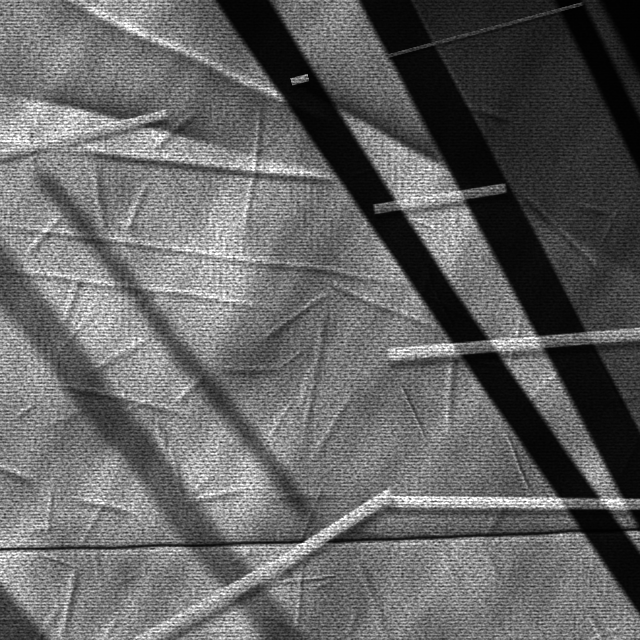
Reproduce this texture procedurally as a Shadertoy shader.

```glsl
// Creased grey woven cloth crossed by slanted shadows and pale rods.
// Folds follow curves, creases come from looped strokes,
// and the weave from gradient noise and fine rows.
#define ROWS 205.
#define ROW_DEPTH .17
#define GRAIN .62
#define CRUMPLE .42
#define CREASES 80
#define CREASE_DEPTH .32
#define SHADOW_EDGE .007
#define SHADOW_LEVEL .07
#define SOFT_EDGE .016

float hash(float n) { return fract(sin(n * 12.9898) * 43758.5); }
float bump(float x) { return exp(-x * x); }
float edge(float x, float soft) { return smoothstep(-soft, soft, x); }
float band(float x, float a, float b, float soft) { return edge(x - a, soft) * edge(b - x, soft); }
float spot(vec2 p, vec4 s) { return bump(length((p - s.xy) / s.zw)); }

float corner(vec2 cell, vec2 f) {
  float a = 6.2832 * fract(sin(dot(cell, vec2(127.1, 311.7))) * 43758.5);
  return dot(vec2(cos(a), sin(a)), f);
}

float noise(vec2 p) {
  vec2 i = floor(p), f = p - i, u = f * f * (3. - 2. * f), e = vec2(1, 0);
  return mix(mix(corner(i, f), corner(i + e, f - e), u.x),
    mix(corner(i + e.yx, f - e.yx), corner(i + 1., f - 1.), u.x), u.y);
}

// position along and signed distance across a segment
vec2 along(vec2 p, vec4 ends) {
  vec2 d = ends.zw - ends.xy, r = p - ends.xy;
  return vec2(dot(r, d) / dot(d, d), (d.x * r.y - d.y * r.x) / length(d));
}

// bright ridge with a dark flank
float crease(vec2 p, vec4 ends, float width) {
  vec2 s = along(p, ends);
  float d = s.y / width;
  return band(s.x, .12, .88, .12) * (bump(d) - .9 * bump((d - 1.7) * .77));
}

void layRod(inout float tone, vec2 p, vec4 ends, float width, float level) {
  vec2 s = along(p, ends);
  float d = s.y / width, inside = band(s.x, 0., 1., .015);
  tone *= 1. - .4 * inside * bump((d - 1.7) * 1.4);
  level *= 1. - .22 * d + .2 * noise(vec2(s.x * 14., d * 2.5) + ends.xy * 40.);
  tone = mix(tone, level, .9 * inside * edge(.95 - abs(d), .2));
}

// broad folds across the upper left
float foldTone(vec2 p, float tone) {
  float ridge = p.y + .05 - .47 * p.x, crest = p.y - .143 - .25 * p.x, hem = p.y - .222 - .11 * p.x;
  float reach = edge(.51 - p.x, .03), above = edge(-crest, .006);
  tone *= 1. - .62 * above * exp(-abs(crest) / .045) * band(p.x, .05, .33, .07);
  tone *= 1. - .4 * reach * above * edge(ridge, .005) * exp(-max(ridge, 0.) / .07);
  tone += .2 * reach * bump(ridge / .007 + 1.) * edge(p.x - .13, .03);
  tone *= 1. - .38 * spot(p, vec4(.36, .02, .11, .09));
  tone += reach * (.11 * edge(crest, .006) * edge(-hem, .006) + .13 * bump(hem / .006 + .8));
  return tone * (1. - .5 * reach * bump(hem / .006 - 1.) * edge(p.x - .14, .06));
}

const vec4 longCreases[8] = vec4[](
  vec4(-.08, .335, .7, .45), vec4(-.06, .41, .46, .48), vec4(.07, .59, .31, .645),
  vec4(.5, .435, .69, .515), vec4(.38, .385, .405, .14), vec4(.39, .535, .53, .45),
  vec4(.47, .7, .51, .48), vec4(.8, .285, .95, .43));

void mainImage(out vec4 fragColor, in vec2 fragCoord) {
  vec2 q = fragCoord / iResolution.xy;
  q.y = 1. - q.y; // layout runs downward
  vec2 p = q + .007 * vec2(noise(q * 9.), noise(q * 9. + 31.));

  // broad light
  float tone = foldTone(p, mix(.56, .43, smoothstep(.22, .6, p.x)));
  tone += .07 * spot(p, vec4(.32, .43, .09, .13)) + .13 * spot(p, vec4(.37, .73, .09, .1));
  tone -= .13 * spot(p, vec4(.4, .56, .1, .06)) + .12 * spot(p, vec4(.12, .67, .13, .06));
  float slope = p.y + .12 - .55 * p.x;
  tone *= 1. - .72 * band(p.x, .47, .69, .02) * exp(-abs(slope) / .045) * edge(-slope, .007);
  tone += .18 * edge(slope, .01) * edge(p.x - .575, .045) * exp(-max(slope, 0.) / .28);

  // crumples and creases
  float relief = noise(p * vec2(7, 5)) + .6 * noise(p * vec2(19, 11) + p.yx * 8.);
  relief += .5 * (.25 - abs(noise(p * vec2(24, 15) + 7.)));
  float strokes = 0.;
  for (int i = 0; i < CREASES; i++) {
    float n = float(i) + 1., angle = mix(-.5, 2.1, hash(n + 57.7));
    vec2 c = vec2(hash(n), sqrt(hash(n + 131.3)));
    vec2 arm = vec2(cos(angle), -sin(angle)) * mix(.02, .075, hash(n + 211.9));
    strokes += crease(p, vec4(c - arm, c + arm), mix(.002, .005, hash(n + 17.1))) * mix(.4, 1.2, hash(n + 83.));
  }
  for (int i = 0; i < 8; i++) strokes += crease(p, longCreases[i], .004);
  tone *= max(.15, 1. + CRUMPLE * relief + CREASE_DEPTH * strokes);

  // horizontal seam
  float seam = q.y - .859 + .02 * q.x + .012 * q.x * q.x + .004 * noise(vec2(q.x * 14., 3));
  tone *= 1. - .5 * exp(-abs(seam) / .02) * edge(-seam, .002) * edge(q.x - .3, .2);
  tone *= 1. - .85 * bump(seam / .0028);
  tone += .1 * bump(seam / .005 - 1.4);

  // faint shadows on the left
  float faint = .47 * band(p.x, .78 * p.y - .37, .76 * p.y - .285, SOFT_EDGE);
  float thin = p.x + .142 - .775 * p.y;
  faint = max(faint, .5 * band(thin, -.018, .018, SOFT_EDGE) * band(p.y, .27, .81, .03));
  tone *= 1. - max(faint, .6 * edge(.9 * p.y - p.x - .822, .015));

  // deep shadows on the right
  vec2 s = mix(q, p, .3);
  float lean = s.x - .53 * s.y, steep = s.x - .49 * s.y;
  float deep = band(s.x, .336 + .69 * s.y, .423 + .6 * s.y + .08 * s.y * s.y, SHADOW_EDGE);
  deep = max(deep, band(lean, .56, .645, SHADOW_EDGE));
  deep = max(deep, band(steep, .866, .91, SHADOW_EDGE));
  deep = max(deep, edge(lean - .935, .01));
  float dim = edge(lean - .645, SHADOW_EDGE);
  tone *= mix(1., mix(.26, .42, smoothstep(0., .35, q.y)), dim) * mix(1., SHADOW_LEVEL, deep);

  // rods
  float lit = 1. - .42 * deep - .25 * dim;
  layRod(tone, q, vec4(-.02, .246, .26, .178), .007, .66);
  layRod(tone, q, vec4(.455, .128, .482, .121), .006, .5);
  layRod(tone, q, vec4(.605, .088, .91, .006), .003, .24);
  layRod(tone, q, vec4(.585, .327, .79, .294), .008, .7 * lit);
  layRod(tone, q, vec4(.608, .554, 1.02, .52), .01, .76 * lit);
  layRod(tone, q, vec4(.605, .784, 1.02, .788), .009, .82 * lit);
  layRod(tone, q, vec4(.2, 1.015, .445, .877), .011, .66);
  layRod(tone, q, vec4(.44, .88, .612, .771), .01, .75);

  // woven rows and grain
  float rows = sin(6.2832 * ROWS * mix(q.y, p.y, .12));
  float grain = noise(q * vec2(190, 270)) + .7 * noise(q * vec2(330, 390) + 9.);
  tone *= 1. + ROW_DEPTH * rows + GRAIN * grain;
  fragColor = vec4(vec3(clamp(tone, 0., 1.)), 1);
}
```
